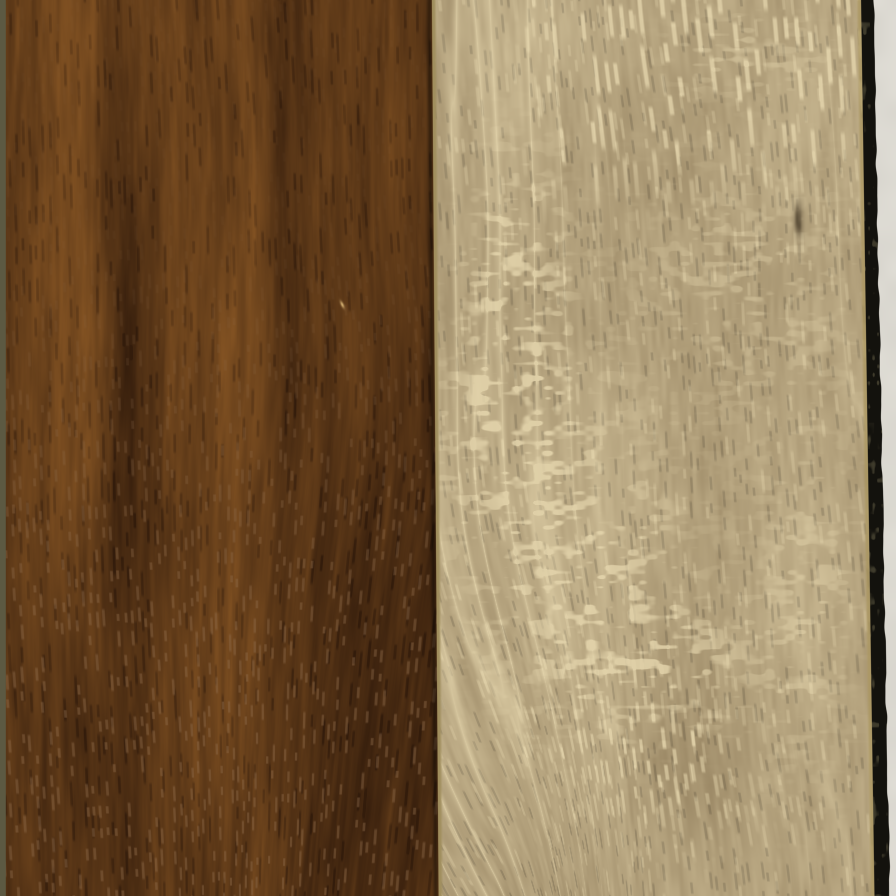
This texture is drawn by a WebGL 2 fragment shader. Its source:

```glsl
#version 300 es
precision highp float;
// Two floor planks side by side: dark walnut on the left, pale limed oak on the right.
// Stretched value noise gives the grain, soft elliptical blobs place the broad tones,
// and jittered cell dashes draw the pores; seam, groove and backdrop close the edges.
uniform vec2 u_resolution;
out vec4 fragColor;

float hash(vec2 p) {
  return fract(sin(dot(p, vec2(127.1, 311.7))) * 43758.5453);
}

float noise(vec2 p) {
  vec2 i = floor(p), f = fract(p);
  f = f * f * (3.0 - 2.0 * f);
  return mix(mix(hash(i), hash(i + vec2(1, 0)), f.x),
             mix(hash(i + vec2(0, 1)), hash(i + vec2(1, 1)), f.x), f.y);
}

float fbm(vec2 p) {
  float sum = 0.0, amp = 0.53;
  for (int i = 0; i < 4; i++) {
    sum += amp * noise(p);
    p = p * 2.03 + 17.3;
    amp *= 0.5;
  }
  return sum;
}

// Soft elliptical spot, 1 at its centre
float blob(vec2 p, vec2 centre, vec2 radius) {
  vec2 d = (p - centre) / radius;
  return exp(-dot(d, d));
}

// Scattered upright dashes, one at most per jittered cell
float dashes(vec2 p, vec2 cells, float density) {
  vec2 q = p * cells;
  q.y += 17.0 * hash(vec2(floor(q.x), 4.0));
  vec2 id = floor(q), f = fract(q) - 0.5;
  f.x += 0.35 * (hash(id + 3.7) - 0.5) + 0.15 * f.y;
  float len = mix(0.2, 0.5, hash(id + 8.1));
  float body = 1.0 - smoothstep(0.08, 0.32, abs(f.x));
  float ends = 1.0 - smoothstep(len * 0.6, len, abs(f.y));
  return body * ends * step(1.0 - density, hash(id));
}

// Thin bright veins along the middle level of a noise field
float veins(vec2 p, float sharpness) {
  return pow(1.0 - abs(2.0 * noise(p) - 1.0), sharpness);
}

vec3 walnut(vec2 p) {
  float low = 1.0 - smoothstep(0.25, 0.8, p.y);
  vec2 q = p;
  q.x += 0.02 * (noise(p * vec2(4.0, 2.5)) - 0.5);
  q.x -= 0.13 * (p.y - 0.5) * smoothstep(0.15, 0.42, p.x) * low;

  // Broad light and dark figure
  float tone = 0.52;
  tone += 0.24 * blob(p, vec2(0.075, 0.64), vec2(0.045, 0.30));
  tone += 0.20 * blob(p, vec2(0.245, 0.58), vec2(0.045, 0.38));
  tone += 0.16 * blob(p, vec2(0.225, 0.20), vec2(0.045, 0.18));
  tone += 0.12 * blob(p, vec2(0.06, 0.98), vec2(0.12, 0.14));
  tone += 0.10 * blob(p, vec2(0.39, 0.88), vec2(0.06, 0.20));
  tone -= 0.22 * blob(p, vec2(0.143, 0.66), vec2(0.022, 0.24));
  tone -= 0.16 * blob(p, vec2(0.155, 0.39), vec2(0.055, 0.10));
  tone -= 0.14 * blob(p, vec2(0.315, 0.86), vec2(0.020, 0.22));
  tone -= 0.24 * blob(p, vec2(0.44, 0.18), vec2(0.13, 0.38));
  tone -= 0.16 * blob(p, vec2(0.48, 0.65), vec2(0.05, 0.45));
  tone -= 0.12 * blob(p, vec2(0.11, 0.10), vec2(0.05, 0.14));

  // Grain from wide bands down to hairs
  tone += 0.50 * (fbm(q * vec2(22.0, 1.5)) - 0.5);
  tone += 0.50 * (fbm(q * vec2(90.0, 5.0) + 31.0) - 0.5);
  tone += 0.16 * (noise(q * vec2(240.0, 22.0)) - 0.5);
  tone -= 0.22 * dashes(q, vec2(130.0, 24.0), 0.35);
  vec3 wood = mix(vec3(0.20, 0.11, 0.045), vec3(0.53, 0.335, 0.14), clamp(tone, 0.0, 1.1));

  // Pale pores in the lower half
  float pores = dashes(q + 0.37, vec2(125.0, 42.0), 0.42) * (0.12 + 0.88 * low);
  wood = mix(wood, vec3(0.56, 0.42, 0.29), 0.42 * pores);
  vec2 nick = p - vec2(0.382, 0.660);
  nick.x += 0.4 * nick.y;
  return mix(wood, vec3(0.80, 0.66, 0.42), blob(nick, vec2(0.0), vec2(0.0018, 0.004)));
}

vec3 limedOak(vec2 p) {
  // Grain sweeps right toward the lower left corner
  float drop = max(0.55 - p.y, 0.0);
  float leftSide = 1.0 - smoothstep(0.55, 0.74, p.x);
  vec2 q = vec2(p.x - 0.45 * drop * drop * leftSide + 0.05 * p.y, p.y);
  q.x += 0.015 * (noise(p * vec2(7.0, 5.0)) - 0.5);

  float tone = 0.40 + 0.42 * (fbm(p * vec2(9.0, 6.0)) - 0.5);
  tone += 0.24 * (fbm(q * vec2(70.0, 6.0)) - 0.5);
  tone += 0.24 * (noise(q * vec2(210.0, 32.0)) - 0.5);
  tone += 0.20 * blob(p, vec2(0.59, 0.94), vec2(0.06, 0.09));
  tone += 0.22 * blob(p, vec2(0.90, 0.34), vec2(0.05, 0.16));
  tone += 0.14 * blob(p, vec2(0.64, 0.42), vec2(0.14, 0.20));
  tone -= 0.22 * blob(p, vec2(0.77, 0.14), vec2(0.08, 0.07));
  tone -= 0.14 * blob(p, vec2(0.54, 0.32), vec2(0.04, 0.12));
  tone -= 0.10 * blob(p, vec2(0.80, 0.52), vec2(0.08, 0.12));

  // Short crosswise flecks along a diagonal cloud
  float cloud = blob(p, vec2(0.575, 0.69), vec2(0.05, 0.13))
    + blob(p, vec2(0.575, 0.52), vec2(0.075, 0.12))
    + blob(p, vec2(0.66, 0.35), vec2(0.10, 0.13))
    + 0.8 * blob(p, vec2(0.75, 0.25), vec2(0.09, 0.06))
    + 0.6 * blob(p, vec2(0.83, 0.94), vec2(0.08, 0.04))
    + 0.5 * blob(p, vec2(0.83, 0.68), vec2(0.12, 0.13))
    + 0.6 * blob(p, vec2(0.90, 0.34), vec2(0.05, 0.18));
  float speck = 0.62 * noise(p * vec2(85.0, 180.0)) + 0.38 * noise(p * vec2(38.0, 50.0) + 9.0);
  float flecks = smoothstep(0.52, 0.74, speck) * min(cloud, 1.0);

  // Long veins at the left and right, dashes at the top and foot
  float sides = max(leftSide, 0.55 * smoothstep(0.86, 0.95, p.x));
  float lines = 0.65 * sides * veins(q * vec2(55.0, 2.6), 7.0);
  float top = smoothstep(0.70, 0.90, p.y) * smoothstep(0.54, 0.64, p.x);
  float foot = blob(p, vec2(0.72, 0.16), vec2(0.13, 0.10));
  lines += 0.75 * top * dashes(q, vec2(85.0, 17.0), 0.55);
  lines += 0.70 * foot * dashes(q, vec2(95.0, 26.0), 0.70);
  lines += 0.30 * dashes(q + 0.2, vec2(120.0, 30.0), 0.25);

  vec3 wood = mix(vec3(0.59, 0.515, 0.38), vec3(0.83, 0.765, 0.61), clamp(tone + 0.06, 0.0, 1.0));
  wood *= 1.0 - 0.13 * dashes(q + 0.6, vec2(140.0, 36.0), 0.35);
  wood = mix(wood, vec3(0.90, 0.84, 0.68), clamp(0.8 * flecks + lines, 0.0, 0.85));
  float knot = blob(p, vec2(0.892, 0.755), vec2(0.005, 0.017));
  return mix(wood, vec3(0.33, 0.28, 0.20), 0.8 * knot * (0.5 + noise(p * vec2(260.0, 90.0))));
}

void main() {
  vec2 p = gl_FragCoord.xy / u_resolution;
  float aa = 0.75 / u_resolution.y;
  float seam = mix(0.4895, 0.482, p.y);
  float oakEnd = mix(0.976, 0.961, p.y);
  float grooveEnd = mix(0.993, 0.975, p.y) + 0.002 * (noise(vec2(p.y * 60.0, 2.0)) - 0.5);

  // Walnut with its outer strip, then the shaded seam and bevel
  vec3 color = mix(vec3(0.36, 0.35, 0.26), walnut(p), smoothstep(-aa, aa, p.x - 0.0065));
  color *= 1.0 - 0.4 * blob(p, vec2(seam - 0.003, p.y), vec2(0.003, 1.0));
  vec3 oak = mix(vec3(0.63, 0.56, 0.37), limedOak(p), smoothstep(0.002, 0.006, p.x - seam));
  oak = mix(oak, vec3(0.66, 0.58, 0.36), 0.7 * smoothstep(-0.006, -0.002, p.x - oakEnd));
  color = mix(color, oak, smoothstep(-aa, aa, p.x - seam));

  // Black groove with dusty specks, then the pale backdrop
  float dust = smoothstep(0.72, 0.95, noise(p * vec2(200.0, 110.0)));
  vec3 groove = mix(vec3(0.075, 0.07, 0.05), vec3(0.36, 0.34, 0.25), 0.6 * dust);
  color = mix(color, groove, smoothstep(-aa, aa, p.x - oakEnd));
  vec3 backdrop = vec3(0.86, 0.85, 0.82) + 0.03 * (noise(p * 40.0) - 0.5);
  color = mix(color, backdrop, smoothstep(-aa, aa, p.x - grooveEnd));
  fragColor = vec4(color, 1.0);
}
```
